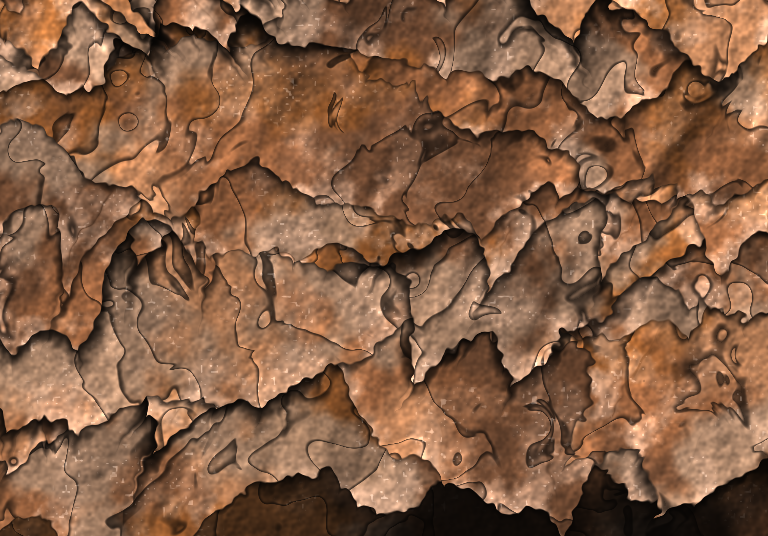
Reproduce this texture procedurally as a Shadertoy shader.

```glsl
float hash(vec2 p) {
    return fract(sin(dot(p, vec2(127.1, 311.7))) * 43758.5453);
}

float noise(vec2 p) {
    vec2 cell = floor(p), f = fract(p);
    f = f * f * (3.0 - 2.0 * f);
    return mix(mix(hash(cell), hash(cell + vec2(1, 0)), f.x),
               mix(hash(cell + vec2(0, 1)), hash(cell + vec2(1, 1)), f.x), f.y);
}

float fbm(vec2 p) {
    float sum = 0.0, amp = 0.5;
    for (int i = 0; i < 5; i++) {
        sum += amp * noise(p);
        p = mat2(1.6, 1.2, -1.2, 1.6) * p + 3.7;
        amp *= 0.5;
    }
    return sum;
}

// Height of a sheet's ragged lower rim: broad sweep, pointed lobes, teeth
float rimHeight(float x, float layer) {
    float broad = noise(vec2(x * 1.8 + layer * 5.3, layer)) - 0.5;
    float lobes = abs(2.0 * noise(vec2(x * 5.0 + layer * 3.1, layer + 40.0)) - 1.0);
    float notches = abs(2.0 * noise(vec2(x * 15.0, layer + 60.0)) - 1.0);
    float teeth = noise(vec2(x * 75.0, layer + 80.0));
    return layer * 0.077 - 0.01 + 0.34 * broad + 0.2 * lobes
         + 0.03 * notches + 0.011 * teeth;
}

// Signed distance to the rim, positive on the sheet
float sheetDistance(vec2 p, float layer) {
    float shear = (hash(vec2(layer, 9.0)) - 0.5) * 1.6;
    float x = p.x + (p.y - layer * 0.077) * shear;
    float rim = rimHeight(x, layer);
    float slope = (rimHeight(x + 0.012, layer) - rim) / 0.012;
    float cave = 0.17 * exp(-pow((p.x - 0.56) / 0.24, 2.0))
               + 0.2 * smoothstep(1.15, 1.4, p.x);
    float d = p.y - rim - cave * exp(-layer * 0.35);
    return d / length(vec2(slope, 1.0 - slope * shear));
}

// Long folds covered by fine lumps
float relief(vec2 p) {
    return 0.042 * noise(p * vec2(13.0, 4.0)) + 0.015 * noise(p * vec2(31.0, 9.0) + 5.0)
         + 0.0042 * noise(p * 57.0) + 0.0022 * noise(p * 115.0);
}

vec3 rock(vec2 p, float layer, float d) {
    float tilt = (hash(vec2(layer, 5.0)) - 0.5) * 1.3;
    mat2 turn = mat2(cos(tilt), sin(tilt), -sin(tilt), cos(tilt));
    vec2 q = turn * p + layer * 7.3;

    // Mineral colours
    float tone = fbm(q * 3.5 + 20.0) + (hash(vec2(layer, 2.0)) - 0.5) * 0.2;
    vec3 color = mix(vec3(0.38, 0.25, 0.17), vec3(0.52, 0.33, 0.21),
                     smoothstep(0.32, 0.44, tone));
    color = mix(color, vec3(0.70, 0.48, 0.33), smoothstep(0.49, 0.62, tone));
    color = mix(color, vec3(0.54, 0.31, 0.13),
                0.65 * smoothstep(0.52, 0.64, fbm(q * 4.0 + 50.0)));
    color = mix(color, vec3(0.60, 0.48, 0.39),
                0.85 * smoothstep(0.48, 0.61, fbm(q * 5.0 + 80.0)));

    // Pale crust, heaviest at the rim
    float crust = smoothstep(0.42, 0.64, fbm(p * 16.0 + layer));
    float rimGlow = exp(-max(d, 0.0) * 20.0);
    color = mix(color, vec3(0.82, 0.65, 0.54), crust * (0.15 + 0.6 * rimGlow));

    // Light falling on folds and lumps from above
    vec2 toLight = turn * vec2(-0.65, 0.75) * 0.004;
    float facing = (relief(q) - relief(q + toLight)) / 0.004;
    float light = clamp(1.0 + 0.5 * facing, 0.5, 1.35);
    light *= mix(1.08, 0.9, smoothstep(0.0, 0.16, d));

    // Thin chipped skins with bright lips over dark undercuts
    float skins = fbm(q * vec2(4.2, 2.2) + 0.35 * noise(q * 17.0)) * 6.5;
    float f = fract(skins);
    float lipEnd = 1.0 - smoothstep(0.96, 1.0, f);
    light *= mix(0.4, 1.0, smoothstep(0.0, 0.13, f) * lipEnd);
    light *= 1.0 + 0.16 * smoothstep(0.65, 0.93, f) * lipEnd;
    light *= 0.88 + 0.24 * hash(vec2(floor(skins), layer));

    // Grit and wet glints
    light *= 0.88 + 0.24 * noise(p * 150.0);
    float glint = smoothstep(0.78, 0.95, noise(p * 170.0 + 31.0));
    return color * light + 0.2 * glint * crust;
}

void mainImage(out vec4 fragColor, in vec2 fragCoord) {
    vec2 p = fragCoord / iResolution.y;
    float pixel = 1.0 / iResolution.y;

    // Roughen the outlines
    vec2 q = p + 0.08 * (vec2(fbm(p * 6.0), fbm(p * 6.0 + 9.0)) - 0.5);
    q += 0.012 * (vec2(noise(p * 65.0), noise(p * 65.0 + 17.0)) - 0.5);

    // Composite hanging sheets from the front, each shading those behind
    vec3 color = vec3(0.0);
    float open = 1.0, shade = 1.0;
    for (int i = 13; i >= 0; i--) {
        float layer = float(i);
        float d = sheetDistance(q, layer);
        float cover = smoothstep(-pixel, pixel, d);
        if (cover > 0.0) color += open * cover * shade * rock(p, layer, d);
        open *= 1.0 - cover;
        if (open < 0.01) break;
        float depth = noise(vec2(p.x * 4.0, layer * 3.0));
        float reach = 0.007 + 0.045 * depth * depth;
        shade *= mix(mix(0.5, 0.04, depth), 1.0, smoothstep(-0.002, reach, -d));
    }

    // Dim cave wall below
    if (open > 0.01) {
        float gloom = 0.1 + 0.4 * smoothstep(0.35, 0.65, fbm(p * 4.0 + 60.0));
        color += open * shade * gloom * rock(p, 20.0, 0.3);
    }
    fragColor = vec4(clamp(color, 0.0, 1.0) + vec3(0.02, 0.014, 0.01), 1.0);
}
```
